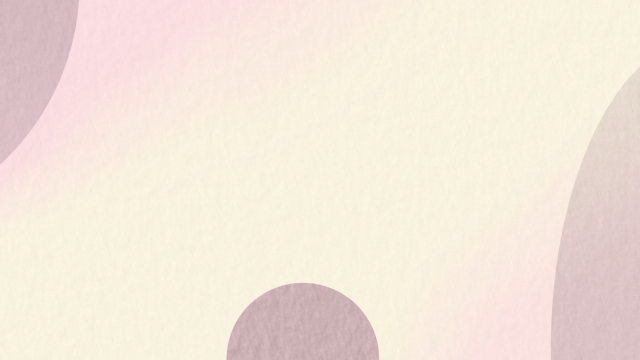
Reproduce this background procedurally as a WebGL 1 fragment shader.

```glsl
precision highp float;

// Soft cream paper with blush washes in two corners and three mauve rounded
// shapes. Washes follow smooth curves, shapes are ellipse distances, and the
// paper relief is the slope of layered value noise lit from one side.

uniform vec2 u_resolution;

const vec3 CREAM = vec3(0.973, 0.953, 0.873);
const vec3 BLUSH = vec3(0.980, 0.922, 0.878);
const vec3 PINK = vec3(0.980, 0.868, 0.880);
const vec3 MAUVE = vec3(0.620, 0.525, 0.560);
const vec3 PLUM = vec3(0.630, 0.450, 0.550);

float hash(vec2 cell) {
  return fract(sin(dot(cell, vec2(127.1, 311.7))) * 43758.545);
}

float valueNoise(vec2 p) {
  vec2 cell = floor(p);
  vec2 f = fract(p);
  f = f * f * (3.0 - 2.0 * f);
  float low = mix(hash(cell), hash(cell + vec2(1.0, 0.0)), f.x);
  float high = mix(hash(cell + vec2(0.0, 1.0)), hash(cell + 1.0), f.x);
  return mix(low, high, f.y);
}

// Layered noise, stretched along a steep slant like pressed fibres.
float paperHeight(vec2 p) {
  vec2 q = vec2(p.x + 0.35 * p.y, 0.6 * p.y - 0.1 * p.x) * 48.0;
  float height = 0.0;
  float weight = 0.5;
  for (int i = 0; i < 4; i++) {
    height += weight * valueNoise(q);
    q = q * 1.9 + 17.3;
    weight *= 0.6;
  }
  return height;
}

float paperRelief(vec2 p) {
  vec2 lightStep = vec2(-0.003, 0.0025);
  return paperHeight(p + lightStep) - paperHeight(p - lightStep);
}

// Approximate signed distance to an ellipse, negative inside.
float ellipseDistance(vec2 p, vec2 center, vec2 radii) {
  vec2 q = (p - center) / radii;
  float k = length(q);
  return k * (k - 1.0) / max(length(q / radii), 0.0001);
}

float coverage(float dist, float pixel) {
  return 1.0 - smoothstep(-0.75 * pixel, 0.75 * pixel, dist);
}

// Cream to blush to pink as the amount goes from 0 to 1.
vec3 washColor(float amount) {
  vec3 color = mix(CREAM, BLUSH, smoothstep(0.0, 0.45, amount));
  return mix(color, PINK, smoothstep(0.35, 1.0, amount));
}

float washAmount(vec2 p) {
  float waver = (valueNoise(p * 7.0) - 0.5) * 0.045
              + (valueNoise(p * 38.0) - 0.5) * 0.018;

  // Upper left wash above a rising curve, with a faint trailing band.
  float curve = 0.31 + p.x * (0.62 + p.x * (-0.58 + 0.40 * p.x));
  float above = p.y - curve + waver;
  float upper = clamp((above + 0.01) / (0.22 + 0.50 * p.x), 0.0, 1.0);
  float bandOffset = (above + 0.045) / 0.022;
  float band = 0.14 * exp(-bandOffset * bandOffset)
             * smoothstep(0.2, 0.5, p.x);

  // Lower right wash below a slanted line.
  float below = dot(p - vec2(1.04, 0.20), vec2(0.626, -0.780)) + waver;
  float lower = 0.75 * clamp((below + 0.05) / 0.37, 0.0, 1.0)
              * smoothstep(0.90, 1.35, p.x);
  return clamp(upper + band + lower, 0.0, 1.0);
}

// Lays a translucent tint over the color inside a shape.
vec3 tintShape(vec3 color, vec3 tint, float mask, float opacity) {
  return mix(color, tint, mask * opacity);
}

void main() {
  float pixel = 1.0 / u_resolution.y;
  vec2 p = gl_FragCoord.xy * pixel;

  vec3 color = washColor(washAmount(p));

  float corner = coverage(
    ellipseDistance(p, vec2(-0.463, 1.046), vec2(0.684)), pixel);
  float side = coverage(
    ellipseDistance(p, vec2(1.958, 0.028), vec2(0.428, 0.868)), pixel);
  float disc = coverage(
    ellipseDistance(p, vec2(0.8414, 0.0023), vec2(0.212)), pixel);

  // Opacity drifts gently across the larger shapes.
  float cornerOpacity = mix(0.33, 0.40, smoothstep(0.55, 1.0, p.y));
  float sideOpacity = mix(0.34, 0.21, smoothstep(0.0, 0.75, p.y));
  color = tintShape(color, MAUVE, corner, cornerOpacity);
  color = tintShape(color, MAUVE, side, sideOpacity);
  color = tintShape(color, PLUM, disc, 0.51);

  // The relief shows more strongly through the darker tints.
  float reliefStrength = 0.045 + 0.035 * max(corner, side) + 0.12 * disc;
  color += paperRelief(p) * reliefStrength;
  color += (valueNoise(p * 190.0) - 0.5) * 0.010;

  gl_FragColor = vec4(clamp(color, 0.0, 1.0), 1.0);
}
```
